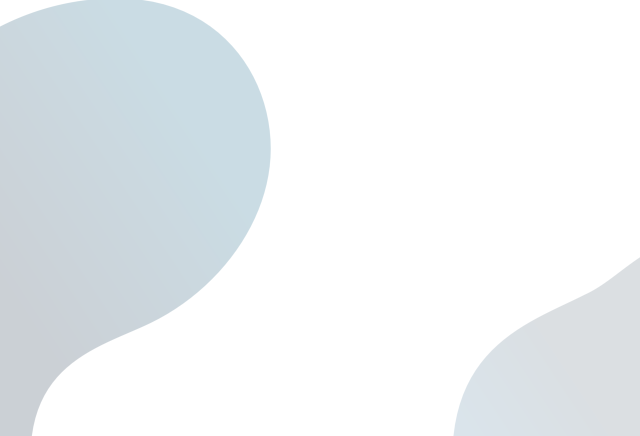
This background is drawn by a Shadertoy shader. Its source:

```glsl
// Two soft pastel blobs enter a white canvas from the left and the lower right.
// Each outline is a chain of cubic curves, traced as short chords to get a
// signed distance; the fill is a linear gradient along a shared diagonal.

// All lengths are in units of canvas height, y pointing up.
const int   CHORDS = 24;                      // chords per cubic
const float EDGE_SOFTNESS = 0.7;              // half width of the edge, in pixels
const vec2  GRADIENT_AXIS = vec2(0.83, 0.55);
const vec2  LEFT_RANGE  = vec2(0.205, 0.761); // gradient start and end on the axis
const vec2  RIGHT_RANGE = vec2(0.899, 1.178);

const vec3 PAPER      = vec3(1.0);
const vec3 LEFT_GREY  = vec3(0.798, 0.816, 0.837);
const vec3 LEFT_BLUE  = vec3(0.793, 0.863, 0.894);
const vec3 RIGHT_BLUE = vec3(0.855, 0.894, 0.921);
const vec3 RIGHT_GREY = vec3(0.857, 0.873, 0.886);

// Anchors are every third point, with two handles between them.
const vec2 LEFT_OUTLINE[13] = vec2[13](
    vec2(0.000, 0.939), vec2(0.086, 0.983), vec2(0.178, 1.004),
    vec2(0.268, 1.004), vec2(0.502, 1.004), vec2(0.621, 0.828),
    vec2(0.621, 0.659), vec2(0.621, 0.494), vec2(0.502, 0.335),
    vec2(0.345, 0.259), vec2(0.241, 0.209), vec2(0.096, 0.176),
    vec2(0.073, 0.000));

const vec2 RIGHT_OUTLINE[7] = vec2[7](
    vec2(1.471, 0.412), vec2(1.421, 0.379), vec2(1.387, 0.345),
    vec2(1.341, 0.324), vec2(1.226, 0.266), vec2(1.063, 0.216),
    vec2(1.040, 0.000));

vec2 cubicPoint(vec2 a, vec2 b, vec2 c, vec2 d, float t) {
    float s = 1.0 - t;
    return s * s * s * a + 3.0 * s * t * (s * b + t * c) + t * t * t * d;
}

// Keeps the nearest distance and flips the sign at each crossing of a
// horizontal ray; raySide is +1 for a ray to the right, -1 to the left.
void traceCubic(vec2 p, vec2 a, vec2 b, vec2 c, vec2 d, float raySide,
                inout float nearest, inout float side) {
    vec2 start = a;
    for (int i = 1; i <= CHORDS; i++) {
        vec2 end = cubicPoint(a, b, c, d, float(i) / float(CHORDS));
        vec2 chord = end - start;
        vec2 offset = p - start;
        float along = clamp(dot(offset, chord) / dot(chord, chord), 0.0, 1.0);
        nearest = min(nearest, length(offset - along * chord));
        if ((start.y > p.y) != (end.y > p.y)) {
            float crossing = start.x + chord.x * offset.y / chord.y;
            if ((crossing - p.x) * raySide > 0.0) side = -side;
        }
        start = end;
    }
}

float leftBlob(vec2 p) {
    float nearest = 10.0, side = 1.0;
    for (int i = 0; i < 12; i += 3)
        traceCubic(p, LEFT_OUTLINE[i], LEFT_OUTLINE[i + 1], LEFT_OUTLINE[i + 2],
                   LEFT_OUTLINE[i + 3], 1.0, nearest, side);
    return nearest * side;
}

float rightBlob(vec2 p) {
    float nearest = 10.0, side = 1.0;
    for (int i = 0; i < 6; i += 3)
        traceCubic(p, RIGHT_OUTLINE[i], RIGHT_OUTLINE[i + 1], RIGHT_OUTLINE[i + 2],
                   RIGHT_OUTLINE[i + 3], -1.0, nearest, side);
    return nearest * side;
}

vec3 diagonalGradient(vec2 p, vec2 range, vec3 from, vec3 to) {
    float t = (dot(p, GRADIENT_AXIS) - range.x) / (range.y - range.x);
    return mix(from, to, clamp(t, 0.0, 1.0));
}

float coverage(float dist) {
    float blur = EDGE_SOFTNESS / iResolution.y;
    return 1.0 - smoothstep(-blur, blur, dist);
}

void mainImage(out vec4 fragColor, in vec2 fragCoord) {
    vec2 p = fragCoord / iResolution.y;

    vec3 leftFill = diagonalGradient(p, LEFT_RANGE, LEFT_GREY, LEFT_BLUE);
    vec3 rightFill = diagonalGradient(p, RIGHT_RANGE, RIGHT_BLUE, RIGHT_GREY);

    vec3 color = mix(PAPER, leftFill, coverage(leftBlob(p)));
    color = mix(color, rightFill, coverage(rightBlob(p)));
    fragColor = vec4(color, 1.0);
}
```
